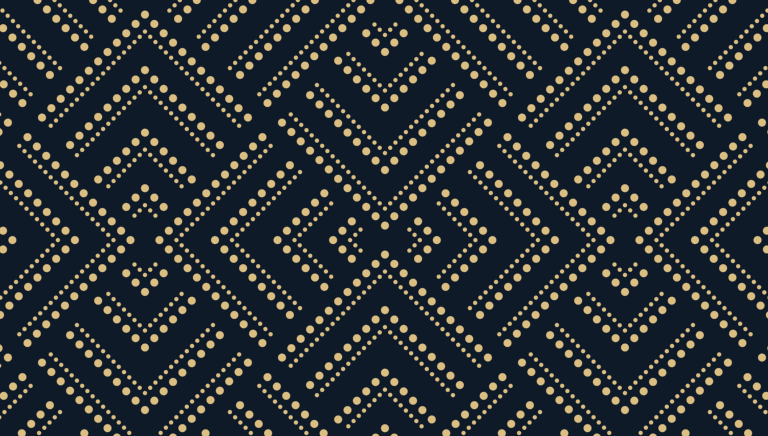
A Shadertoy shader for this pattern:

```glsl
// Gold dotted chevrons nested in a diamond lattice on dark navy.

const vec3 NAVY = vec3(0.06, 0.10, 0.16);
const vec3 GOLD = vec3(0.86, 0.75, 0.51);

const float CELLS_ACROSS = 3.2;                // lattice cells per canvas width
const vec2 LATTICE_SHIFT = vec2(0.004, -0.092);

const int CHEVRONS = 4;                        // chevrons per diamond
const float FIRST_APEX = 0.0604;
const float APEX_GAP = 0.2315;
const float MIDDLE_GAP = 0.029;                // extra space between the two pairs
const float ROW_OFFSET = 0.0708;               // from large row to small row

const float LARGE_STEP = 0.039;
const float SMALL_STEP = 0.0218;
const float LARGE_RADIUS = 0.0167;
const float SMALL_RADIUS = 0.0088;

// Distance to a V of dots; p.x is folded, the apex is at the origin.
float dottedChevron(vec2 p, float spacing, float lastDot, float radius) {
    float dot = clamp(round(0.5 * (p.x + p.y) / spacing), 0.0, lastDot);
    return length(p - dot * spacing) - radius;
}

// Maps the plane to one diamond: x across its axis, y from its apex end.
vec2 foldToDiamond(vec2 p) {
    vec2 cell = round(p);
    vec2 d = abs(p - cell);
    bool evenCell = mod(cell.x + cell.y, 2.0) < 0.5;
    bool upright = d.y > d.x;
    float along = max(d.x, d.y);
    return vec2(min(d.x, d.y), upright == evenCell ? along : 1.0 - along);
}

// Distance to the nested chevrons, each a large row and an inner small row.
float nestedChevrons(vec2 p) {
    float dist = 1.0;
    for (int i = 0; i < CHEVRONS; i++) {
        float n = float(i);
        float apex = FIRST_APEX + APEX_GAP * n + MIDDLE_GAP * step(1.5, n);
        float largeCount = 11.0 - 3.0 * n;
        float smallArm = largeCount * LARGE_STEP - 0.5 * ROW_OFFSET;
        float smallCount = round(smallArm / SMALL_STEP);

        vec2 q = p - vec2(0.0, apex);
        dist = min(dist, dottedChevron(q, LARGE_STEP, largeCount, LARGE_RADIUS));
        q.y -= ROW_OFFSET;
        dist = min(dist, dottedChevron(q, SMALL_STEP, smallCount, SMALL_RADIUS));
    }
    return dist;
}

void mainImage(out vec4 fragColor, in vec2 fragCoord) {
    float pixel = CELLS_ACROSS / iResolution.x;
    vec2 p = (fragCoord - 0.5 * iResolution.xy) * pixel - LATTICE_SHIFT;

    float dist = nestedChevrons(foldToDiamond(p));
    float coverage = 1.0 - smoothstep(-0.8 * pixel, 0.8 * pixel, dist);
    fragColor = vec4(mix(NAVY, GOLD, coverage), 1.0);
}
```
